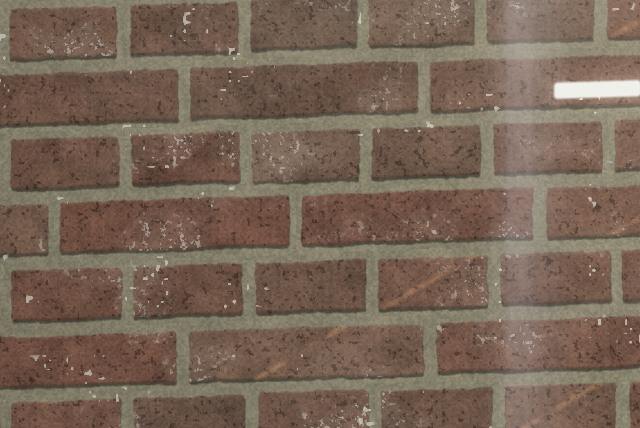
A Shadertoy shader for this texture:

```glsl
float hash(vec2 p) {
    return fract(sin(dot(p, vec2(127.1, 311.7))) * 43758.5453);
}

float noise(vec2 p) {
    vec2 i = floor(p), f = fract(p);
    f = f * f * (3.0 - 2.0 * f);
    return mix(mix(hash(i), hash(i + vec2(1, 0)), f.x),
               mix(hash(i + vec2(0, 1)), hash(i + vec2(1, 1)), f.x), f.y);
}

float fbm(vec2 p) {
    float sum = 0.0, amp = 0.5;
    for (int i = 0; i < 4; i++) {
        sum += amp * noise(p);
        p = mat2(1.6, 1.2, -1.2, 1.6) * p + 7.3;
        amp *= 0.5;
    }
    return sum / 0.9375;
}

float roundBox(vec2 p, vec2 halfSize, float radius) {
    vec2 q = abs(p) - halfSize + radius;
    return length(max(q, 0.0)) + min(max(q.x, q.y), 0.0) - radius;
}

void mainImage(out vec4 fragColor, in vec2 fragCoord) {
    vec2 p = fragCoord / iResolution.y;
    float aa = 1.2 / iResolution.y;

    // Slightly tilted courses, counted downward from the top
    vec2 wall = vec2(p.x, 1.0 - p.y + 0.033 * p.x);
    wall += 0.005 * (vec2(noise(p * 14.0), noise(p * 14.0 + 40.0)) - 0.5);
    float v = (wall.y - 0.079) / 0.1533 + 0.5;
    float row = floor(v);

    // Courses of short bricks alternate with courses of long ones
    float isLong = mod(row, 2.0);
    float width = (0.279 + 0.0017 * row) * (1.0 + isLong);
    float start = isLong < 0.5 ? 0.01 : (mod(row, 4.0) > 2.0 ? 0.125 : 0.43);
    float u = (wall.x - start) / width;
    vec2 id = vec2(floor(u), row);
    float tint = hash(id + 3.7), wear = hash(id + 19.1);

    vec2 local = (vec2(fract(u), fract(v)) - 0.5) * vec2(width, 0.1533);
    local += 0.005 * (vec2(hash(id + 5.0), hash(id + 8.0)) - 0.5);
    vec2 halfSize = vec2(width * 0.5 - 0.0155, 0.0585);
    float rough = 0.007 * (fbm(p * 70.0) - 0.5);
    float d = roundBox(local, halfSize, 0.006) + rough;
    float brick = smoothstep(aa, -aa, d);

    float grain = fbm(p * 190.0) - 0.5;
    float blotch = fbm(p * 17.0 + id * 5.0) - 0.5;

    // Sandy mortar, shaded below each brick
    vec3 mortar = vec3(0.515, 0.495, 0.415) * (1.0 + 0.32 * grain + 0.16 * blotch);
    float shade = roundBox(local - vec2(0.001, 0.006), halfSize, 0.006) + rough;
    mortar *= 1.0 - 0.42 * smoothstep(0.003, -0.003, shade);

    // Clay with its own tint, pits and a darker lower edge
    vec3 clay = mix(vec3(0.445, 0.315, 0.26), vec3(0.42, 0.345, 0.29), tint);
    clay *= 0.93 + 0.12 * wear + 0.38 * grain + 0.35 * blotch;
    clay *= 1.0 - 0.3 * smoothstep(0.62, 0.75, fbm(p * 110.0 + 31.0));
    clay *= 1.0 - 0.22 * smoothstep(0.05, 0.059, local.y);
    clay += 0.035 * smoothstep(-0.05, -0.058, local.y);

    // Diagonal scuffs on some bricks
    float across = local.y + 0.55 * local.x + 0.02 * (wear - 0.5);
    float scuff = smoothstep(0.013, 0.0, abs(across)) * step(0.72, wear);
    clay += vec3(0.13, 0.09, 0.05) * scuff * smoothstep(0.3, 0.65, fbm(p * 28.0));

    // Chalky bloom and white specks in patches
    float patchy = smoothstep(0.55, 0.76, fbm(p * 9.0 + 12.0));
    float specks = smoothstep(0.6, 0.72, fbm(p * 125.0 + 60.0));
    clay = mix(clay, vec3(0.72, 0.69, 0.65), patchy * (0.12 + 0.65 * specks));

    vec3 color = mix(mortar, clay, brick);
    float chip = smoothstep(0.82, 0.87, noise(p * 95.0)) * smoothstep(0.76, 0.84, noise(p * 13.0 + 80.0));
    color = mix(color, vec3(0.82, 0.82, 0.78), 0.7 * chip);

    // Light falls off to the lower left
    color *= 0.94 + 0.08 * p.x + 0.05 * p.y;

    // Pale reflections: vertical band, soft haze and faint slanted streaks
    float band = smoothstep(1.11, 1.21, p.x) * smoothstep(1.37, 1.235, p.x);
    band += 0.5 * smoothstep(1.175, 1.19, p.x) * smoothstep(1.255, 1.235, p.x);
    color = mix(color, vec3(0.76, 0.73, 0.75), band * (0.17 + 0.08 * p.y));
    float haze = smoothstep(0.9, 1.5, p.x) * smoothstep(0.2, 1.0, p.y);
    float streaks = smoothstep(0.5, 0.8, noise(vec2(p.y - 0.6 * p.x, p.x * 0.3) * 9.0));
    color = mix(color, vec3(0.74, 0.70, 0.63), 0.14 * haze + 0.08 * streaks);

    // Reflected lamp with a slight glow
    vec2 lamp = p - vec2(1.396, 0.791);
    lamp.y -= 0.03 * lamp.x;
    float lampDist = roundBox(lamp, vec2(0.1, 0.0175), 0.008);
    color += 0.1 * exp(-max(lampDist, 0.0) * 60.0);
    color = mix(color, vec3(0.94, 0.94, 0.92), smoothstep(0.003 + aa, -0.003, lampDist));

    fragColor = vec4(clamp(color, 0.0, 1.0), 1.0);
}
```
